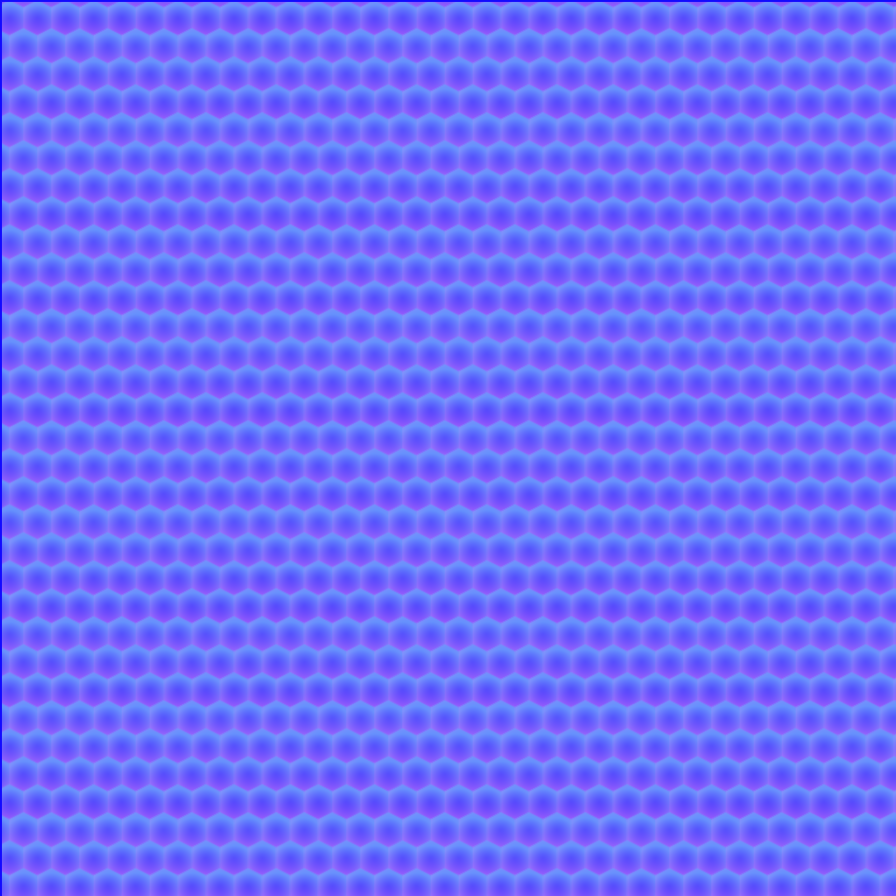
Reproduce this texture map procedurally as a three.js fragment shader.

```glsl
// Tangent-space relief of packed hexagonal dimples in blue and violet.
// The nearest centre of a staggered lattice gives each cell its local position,
// which drives a radial and tilted colour ramp; a small box filter smooths seams.

varying vec2 vUv;

const vec2 REPEATS = vec2(31.9, 32.0);      // columns and rows
const vec2 FIRST_CENTRE = vec2(0.33, 0.63); // first cell from the upper left
const float CELL_RADIUS = 0.56;
const float BORDER = 1.0 / 512.0;
const float FILTER_WIDTH = 1.3 / 512.0;
const vec3 BORDER_COLOUR = vec3(0.07, 0.04, 1.0);

// Offset from the nearest cell centre in xy, row index from the top in z
vec3 hexCell(vec2 p) {
  float firstRow = floor(p.y - FIRST_CENTRE.y);
  vec3 nearest = vec3(9.0, 9.0, 0.0);
  for (int i = 0; i < 2; i++) {
    float row = firstRow + float(i);
    float shift = FIRST_CENTRE.x + 0.5 * mod(row, 2.0);
    float column = floor(p.x - shift + 0.5);
    vec2 offset = p - vec2(column + shift, row + FIRST_CENTRE.y);
    if (dot(offset, offset) < dot(nearest.xy, nearest.xy)) {
      nearest = vec3(offset, row);
    }
  }
  return nearest;
}

// Slow drift of the green slope, restarting twice every seven rows
float rowDrift(float row) {
  return 0.04 * (0.5 - fract(row * 2.0 / 7.0 - 0.05));
}

// Dark blue hollow, light blue above, violet below, pale at the rim
vec3 dimpleColour(vec2 offset, float row) {
  vec2 q = offset / CELL_RADIUS;
  float rim = pow(length(q), 1.4);
  float up = -q.y;
  float red = 0.34 + 0.16 * rim - 0.06 * up - 0.04 * q.x;
  float green = 0.315 + 0.20 * rim + 0.15 * up + rowDrift(row);
  return vec3(red, min(green, 0.57), 0.99);
}

vec3 reliefColour(vec2 uv) {
  vec3 cell = hexCell(vec2(uv.x, 1.0 - uv.y) * REPEATS);
  return dimpleColour(cell.xy, cell.z);
}

void main() {
  // Box filter over a 3 by 3 grid
  vec3 colour = vec3(0.0);
  for (int j = -1; j <= 1; j++) {
    for (int i = -1; i <= 1; i++) {
      colour += reliefColour(vUv + vec2(float(i), float(j)) * FILTER_WIDTH / 3.0);
    }
  }
  colour /= 9.0;

  // Thin flat line along the left and top edges
  float edge = min(vUv.x, 1.0 - vUv.y);
  float line = 1.0 - smoothstep(0.8 * BORDER, 1.2 * BORDER, edge);
  gl_FragColor = vec4(mix(colour, BORDER_COLOUR, line), 1.0);
}
```
